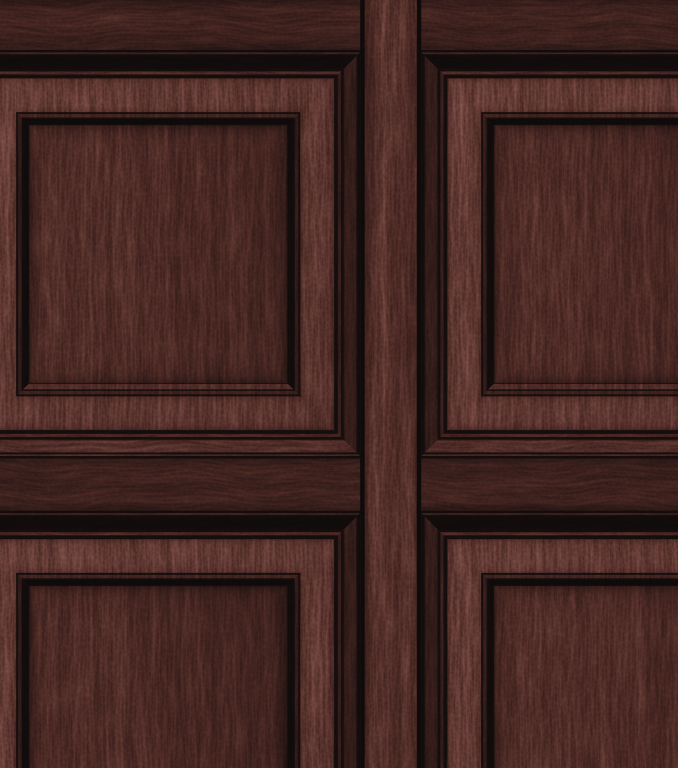
Reproduce this pattern procedurally as a WebGL 2 fragment shader.

```glsl
#version 300 es
precision highp float;
// Dark wooden wall panelling: square raised panels between upright stiles and short rails.
// Each cell is layered from box distances into a tone, with mouldings lit by side;
// stretched cellular noise and layered sines add the wood grain, then a ramp colours it.
uniform vec2 u_resolution;
out vec4 fragColor;

// Lengths are thousandths of the canvas height.
const vec2 CELL = vec2(605.5, 600.0);
const vec2 PANEL_CENTER = vec2(206.0, 669.0);
const float OPENING = 263.0;   // half size of the framed opening
const float STILE_EDGE = 269.0;
const float RAISED = 185.0;    // half size of the inner moulding
const vec3 SHADOW = vec3(0.045, 0.035, 0.037);
const vec3 MAHOGANY = vec3(0.28, 0.150, 0.132);
const vec3 HIGHLIGHT = vec3(0.49, 0.305, 0.28);

vec2 hash2(vec2 p) {
  vec3 q = fract(p.xyx * vec3(0.1031, 0.1030, 0.0973));
  q += dot(q, q.yzx + 33.33);
  return fract((q.xx + q.yz) * q.zy);
}

// Distance to the nearest scattered point, centred near zero.
float cellular(vec2 p) {
  vec2 id = floor(p), f = fract(p);
  float nearest = 4.0;
  for (int y = -1; y <= 1; y++) {
    for (int x = -1; x <= 1; x++) {
      vec2 o = vec2(x, y);
      vec2 r = o + hash2(id + o + 50.0) - f;
      nearest = min(nearest, dot(r, r));
    }
  }
  return sqrt(nearest) - 0.45;
}

// Grain running along the second axis.
float woodGrain(vec2 p, float waviness) {
  p.x += waviness * (sin(p.y * 0.021) + 0.6 * sin(p.y * 0.047 + p.x * 0.03));
  float pores = cellular(p * vec2(0.27, 0.022));
  float fibres = cellular(p * vec2(0.11, 0.006) + 17.0);
  float flecks = cellular(p * vec2(0.24, 0.19) + 41.0);
  return 0.36 * pores + 0.25 * fibres + 0.20 * flecks;
}

// Broad lighter and darker streaks.
float figure(vec2 p) {
  float drift = sin(p.y * 0.006) + 0.5 * sin(p.y * 0.017 + 2.0);
  return 0.5 * sin(p.x * 0.13 + drift) + 0.3 * sin(p.x * 0.29 - drift * 1.4)
       + 0.2 * sin(p.x * 0.047 + p.y * 0.009);
}

float strip(float d, float from, float to, float soft) {
  return smoothstep(from - soft, from + soft, d) * (1.0 - smoothstep(to - soft, to + soft, d));
}

// Picks the tone of a moulding face: top, side or bottom, joined at the mitre.
float faceTone(vec2 q, float top, float side, float bottom, float soft) {
  float level = smoothstep(-soft, soft, abs(q.y) - abs(q.x));
  return mix(side, q.y > 0.0 ? top : bottom, level);
}

// Outer moulding, d measured inward from the opening.
float outerMoulding(float d, vec2 q, float soft) {
  float tone = 0.08;
  float lip = faceTone(q, 0.42, 0.05, 0.48, soft);
  float cove = faceTone(q, 0.05, 0.34, 0.60, soft);
  tone = mix(tone, lip, strip(d, 0.0, 2.5, soft));
  tone = mix(tone, cove, strip(d, 5.0, 21.0, soft + 0.8));
  return mix(tone, faceTone(q, 0.54, 0.36, 0.50, soft), strip(d, 25.0, 29.0, soft));
}

// Inner moulding, d measured inward from its rim.
float innerMoulding(float d, vec2 q, float soft) {
  float tone = 0.08;
  tone = mix(tone, faceTone(q, 0.46, 0.32, 0.42, soft), strip(d, 2.5, 7.0, soft));
  return mix(tone, faceTone(q, 0.03, 0.05, 0.58, soft), strip(d, 9.0, 16.0, soft));
}

vec3 woodColor(float tone) {
  vec3 low = mix(SHADOW, MAHOGANY, clamp(tone * 2.0, 0.0, 1.0));
  return mix(low, HIGHLIGHT, clamp(tone * 2.0 - 1.0, 0.0, 1.2));
}

void main() {
  vec2 p = gl_FragCoord.xy / u_resolution.y * 1000.0;
  float soft = 700.0 / u_resolution.y;
  vec2 cell = (p - PANEL_CENTER) / CELL + 0.5;
  vec2 q = (fract(cell) - 0.5) * CELL;
  vec2 a = abs(q);
  float box = max(a.x, a.y);
  float d = OPENING - box, e = RAISED - box;
  float streaks = figure(p);

  // Flat border and sunken field, shaded beside the mouldings.
  float flatTone = 0.74 + 0.03 * streaks - 0.00012 * (q.x - q.y)
                 - 0.22 * exp(-max(d - 34.0, 0.0) / 5.0) - 0.16 * exp(min(e, 0.0) / 5.0);
  float fieldTone = 0.55 + 0.05 * streaks + 0.05 * (hash2(floor(cell) + 9.0).x - 0.5)
                  + 0.05 * sin(q.x * 0.012 + 3.0) - 0.26 * exp(-max(e - 17.0, 0.0) / 9.0);

  // Rails with grooved edges, then the opening and its parts.
  float railTone = 0.43 + 0.05 * figure(p.yx) - 0.12 * smoothstep(282.0, 266.0, a.y);
  float tone = mix(railTone, 0.06, strip(a.y, 262.0, 266.0, soft));
  tone = mix(tone, outerMoulding(d, q, soft), smoothstep(-soft, soft, d));
  tone = mix(tone, flatTone, smoothstep(-soft, soft, d - 34.0));
  tone = mix(tone, innerMoulding(e, q, soft), smoothstep(-soft, soft, e));
  tone = mix(tone, fieldTone, smoothstep(-soft, soft, e - 17.0));

  // Continuous stiles with black joints.
  float stileTone = 0.63 + 0.12 * streaks - 0.16 * smoothstep(284.0, 268.0, a.x);
  tone = mix(tone, 0.03, strip(a.x, 263.0, STILE_EDGE, soft));
  tone = mix(tone, stileTone, smoothstep(-soft, soft, a.x - STILE_EDGE));

  // Grain follows the length of each part.
  bool lengthwise = a.x < STILE_EDGE && a.y > a.x && d < 34.0;
  lengthwise = lengthwise || (a.x < OPENING && d < 0.0);
  float grain = lengthwise ? woodGrain(p.yx, 3.5) : woodGrain(p, 0.8);
  tone *= 1.0 + 1.15 * grain;
  fragColor = vec4(woodColor(tone), 1.0);
}
```
